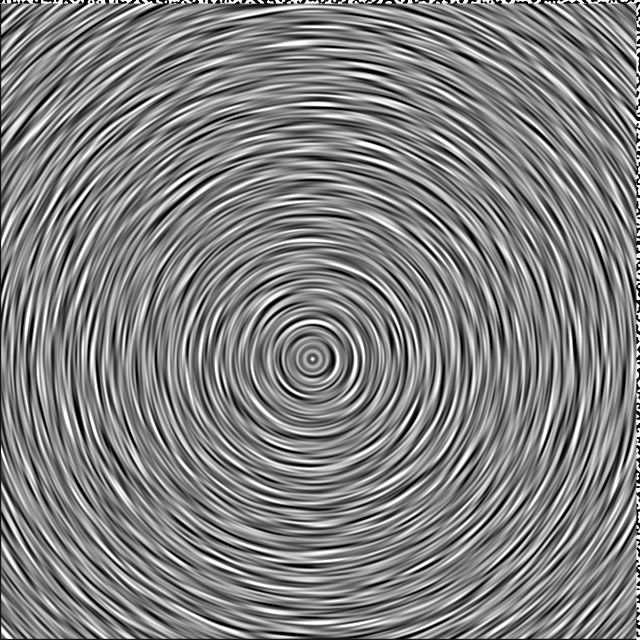
Reproduce this background procedurally as a Shadertoy shader.

```glsl
// Draws grey noise smeared along circles into fine concentric streaks around an off-centre eye.

const float TAU = 6.2831853;
const vec2  CENTER = vec2(0.4885, 0.439);  // eye of the swirl
const float STREAK_LENGTH = 0.105;         // arc length of the tapered smear
const int   STEPS = 42;                    // samples along each arc
const int   LAYERS = 3;
const float COARSEST_CELLS = 108.0;        // noise cells across the canvas
const float LAYER_SCALE = 1.36;            // finer by this much per layer
const float LAYER_GAIN = 1.15;
const float LAYER_TURN = 0.55;             // keeps the lattices from lining up
const float CONTRAST = 2.1;
const float MID_GREY = 0.505;
const float EYE_RING_SPACING = 0.0125;     // rings in the very middle
const float EYE_RING_CONTRAST = 0.22;
const float EYE_INNER = 0.012;
const float EYE_OUTER = 0.034;
const float EYE_DOT = 0.003;               // bright dot at the centre
const float SPECK_BAND = 0.0055;           // noisy strip, top and right
const float SPECK_CELLS = 150.0;
const float DARK_BAND = 0.002;             // dark line, left and bottom

// Unit gradient for one lattice point
vec2 latticeGradient(vec2 cell) {
    vec3 h = fract(cell.xyx * 0.1031);
    h += dot(h, h.yzx + 33.33);
    float angle = TAU * fract((h.x + h.y) * h.z);
    return vec2(cos(angle), sin(angle));
}

float gradientNoise(vec2 p) {
    vec2 cell = floor(p);
    vec2 f = p - cell;
    vec2 fade = f * f * f * (f * (f * 6.0 - 15.0) + 10.0);
    vec2 e = vec2(0.0, 1.0);
    float a = dot(latticeGradient(cell), f);
    float b = dot(latticeGradient(cell + e.yx), f - e.yx);
    float c = dot(latticeGradient(cell + e.xy), f - e.xy);
    float d = dot(latticeGradient(cell + e.yy), f - e.yy);
    return mix(mix(a, b, fade.x), mix(c, d, fade.x), fade.y);
}

mat2 rotation(float angle) {
    float c = cos(angle), s = sin(angle);
    return mat2(c, s, -s, c);
}

// Layers of noise, each finer and turned
float grain(vec2 p) {
    float sum = 0.0, gain = 1.0;
    mat2 turn = rotation(LAYER_TURN) * LAYER_SCALE;
    p = rotation(0.3) * p * COARSEST_CELLS;
    for (int i = 0; i < LAYERS; i++) {
        sum += gain * gradientNoise(p + 217.3 + 131.7 * float(i));
        p = turn * p;
        gain *= LAYER_GAIN;
    }
    return sum;
}

// Tapered mean of the grain along the circular arc through p
float circularSmear(vec2 p) {
    float arc = min(STREAK_LENGTH / max(length(p), 0.0001), TAU);
    float sum = 0.0;
    for (int i = 0; i < STEPS; i++) {
        float along = (float(i) + 0.5) / float(STEPS) - 0.5;
        float taper = 1.0 + cos(TAU * along);
        sum += taper * grain(rotation(arc * along) * p);
    }
    return sum / float(STEPS);
}

// Soft strip: 1 near the edge, 0 beyond the given width
float edgeBand(float distanceToEdge, float width, float pixel) {
    return 1.0 - smoothstep(width - 0.5 * pixel, width + 0.5 * pixel, distanceToEdge);
}

void mainImage(out vec4 fragColor, in vec2 fragCoord) {
    vec2 uv = fragCoord / iResolution.xy;
    vec2 canvas = vec2(iResolution.x / iResolution.y, 1.0);
    vec2 p = (uv - CENTER) * canvas;
    float pixel = 1.0 / iResolution.y;
    float radius = length(p);

    // Streaks
    float grey = MID_GREY + CONTRAST * circularSmear(p);

    // Closed rings and a bright dot in the eye
    float rings = MID_GREY + EYE_RING_CONTRAST * cos(TAU * radius / EYE_RING_SPACING);
    grey = mix(rings, grey, smoothstep(EYE_INNER, EYE_OUTER, radius));
    grey = mix(grey, 1.0, 1.0 - smoothstep(0.3 * EYE_DOT, 1.3 * EYE_DOT, radius));

    // Borders
    vec2 low = uv * canvas;
    vec2 high = (1.0 - uv) * canvas;
    float dark = edgeBand(min(low.x, low.y), DARK_BAND, pixel);
    grey = mix(grey, 0.08, dark);
    float speck = smoothstep(-0.12, 0.08, gradientNoise(low * SPECK_CELLS + 0.37));
    grey = mix(grey, speck, edgeBand(min(high.x, high.y), SPECK_BAND, pixel));

    fragColor = vec4(vec3(clamp(grey, 0.0, 1.0)), 1.0);
}
```
